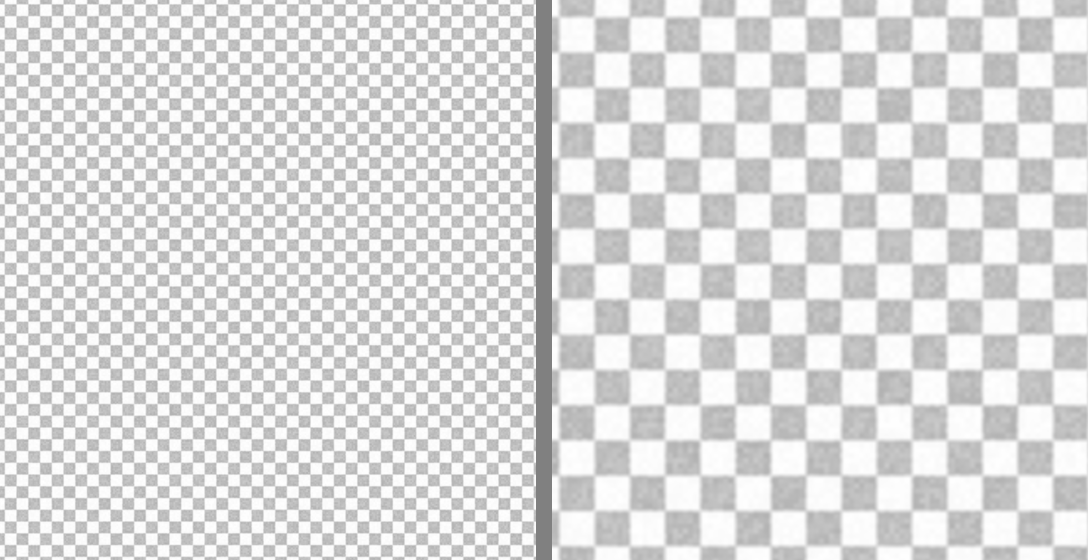
Left: the whole. Right: its middle third, enlarged.
This pattern is drawn by a WebGL 1 fragment shader. Its source:

```glsl
precision highp float;
// A fine grey and white checkerboard with soft edges and faint speckle.
// Two smoothed square waves multiply into the checks; value noise, stronger
// in the grey tiles, adds grain, and each tile gets a slight tone shift.

#define TILES_DOWN 47.64            // tiles in the canvas height
#define TILE_OFFSET vec2(0.41, 0.37) // first tile edge from the top left
#define EDGE_SOFTNESS 0.10          // half width of an edge, in tiles
#define WHITE_TONE 0.988
#define GREY_TONE 0.745
#define RIM_DARKENING 0.022         // grey rim against grey centre
#define GRAIN_SCALE 7.0             // grain cells per tile
#define GREY_GRAIN 0.075
#define WHITE_GRAIN 0.022
#define TILE_VARIATION 0.014

uniform vec2 u_resolution;

float hash(vec2 p) {
  vec3 q = fract(vec3(p.xyx) * 0.1031);
  q += dot(q, q.yzx + 33.33);
  return fract((q.x + q.y) * q.z);
}

float valueNoise(vec2 p) {
  vec2 cell = floor(p);
  vec2 f = fract(p);
  f = f * f * (3.0 - 2.0 * f);
  float low = mix(hash(cell), hash(cell + vec2(1.0, 0.0)), f.x);
  float high = mix(hash(cell + vec2(0.0, 1.0)), hash(cell + vec2(1.0, 1.0)), f.x);
  return mix(low, high, f.y);
}

// Square wave of period 2: +1 on even tiles, -1 on odd ones.
vec2 softSquareWave(vec2 p, float softness) {
  vec2 fromEdge = 0.5 - abs(fract(p) - 0.5);
  vec2 side = 1.0 - 2.0 * mod(floor(p), 2.0);
  vec2 t = clamp(0.5 + 0.5 * fromEdge / softness, 0.0, 1.0);
  return side * (2.0 * t * t * (3.0 - 2.0 * t) - 1.0);
}

void main() {
  // Tile coordinates, counted from the top left corner
  vec2 fromTop = vec2(gl_FragCoord.x, u_resolution.y - gl_FragCoord.y);
  float pixel = TILES_DOWN / u_resolution.y;
  vec2 p = fromTop * pixel - TILE_OFFSET;

  // Checker coverage: 1 in grey tiles, 0 in white ones
  vec2 wave = softSquareWave(p, max(EDGE_SOFTNESS, 0.75 * pixel));
  float grey = 0.5 + 0.5 * wave.x * wave.y;

  // Grey tiles are a little lighter in the middle
  vec2 offCentre = abs(fract(p) - 0.5);
  float centre = 1.0 - smoothstep(0.15, 0.4, max(offCentre.x, offCentre.y));
  float greyTone = GREY_TONE + RIM_DARKENING * (centre - 0.5);
  greyTone += TILE_VARIATION * (hash(floor(p) + 71.0) - 0.5);

  // Grain
  float grain = valueNoise((p + 3.0) * GRAIN_SCALE) - 0.5;
  float tone = mix(WHITE_TONE + WHITE_GRAIN * grain,
                   greyTone + GREY_GRAIN * grain, grey);

  gl_FragColor = vec4(vec3(clamp(tone, 0.0, 1.0)), 1.0);
}
```
